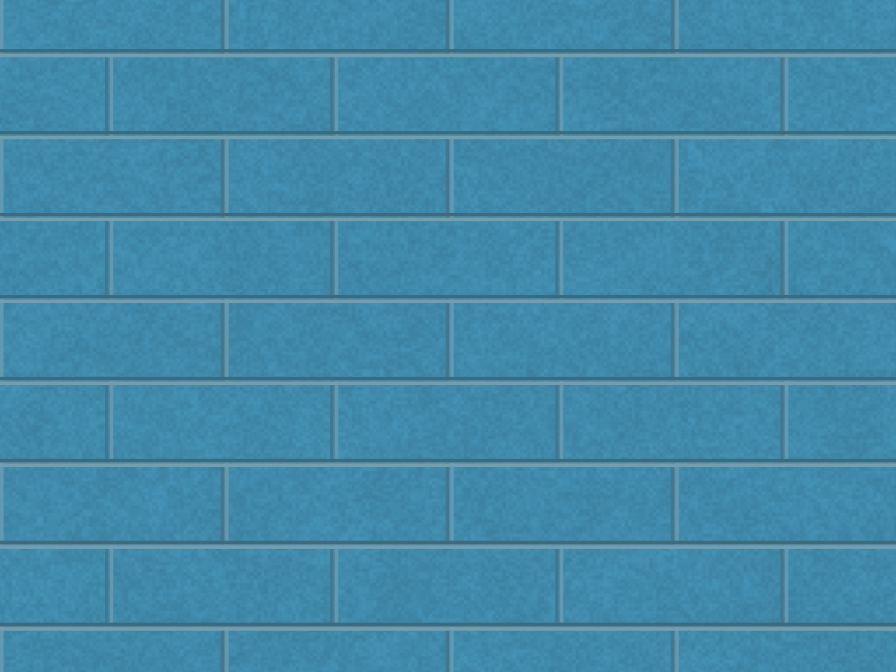
Reproduce this pattern procedurally as a Shadertoy shader.

```glsl
#define BRICK_SIZE vec2(0.3349, 0.1219)
#define TOP_ROW 0.0799
#define ROW_SHIFT 0.1632
#define LIT_WIDTH 0.0056
#define GROOVE_WIDTH 0.0016
#define SHADE_WIDTH 0.0054
#define GRAIN_CELLS 192.0
#define GRAIN_AMOUNT 0.085
#define GLAZE vec3(0.25, 0.54, 0.67)
#define GROOVE vec3(0.35, 0.52, 0.60)

float hash(vec2 p) {
    vec3 q = fract(vec3(p.xyx) * 0.1031);
    q += dot(q, q.yzx + 33.33);
    return fract((q.x + q.y) * q.z);
}

// Value noise; a small softness turns the lattice into square grains
float noise(vec2 p, float softness) {
    vec2 cell = floor(p);
    vec2 t = smoothstep(0.5 - softness, 0.5 + softness, fract(p));
    float low = mix(hash(cell), hash(cell + vec2(1, 0)), t.x);
    float high = mix(hash(cell + vec2(0, 1)), hash(cell + vec2(1, 1)), t.x);
    return mix(low, high, t.y);
}

// Antialiased coverage of the interval from a to b
float band(float x, float a, float b, float pixel) {
    return clamp((min(x, b - 0.5 * pixel) - max(a - 0.5 * pixel, x - pixel)) / pixel, 0.0, 1.0)
         * clamp((b - x) / pixel + 0.5, 0.0, 1.0)
         * clamp((x - a) / pixel + 0.5, 0.0, 1.0);
}

// Signed distance to the nearest joint in a repeating row
float toJoint(float x, float size) {
    return x - size * floor(x / size + 0.5);
}

// Shaded edge, groove and lit edge of one joint
vec3 addJoint(vec3 color, float d, vec3 shade, vec3 lit, float pixel) {
    color = mix(color, shade, band(d, -GROOVE_WIDTH - SHADE_WIDTH, -GROOVE_WIDTH, pixel));
    color = mix(color, GROOVE, band(d, -GROOVE_WIDTH, 0.0, pixel));
    return mix(color, lit, band(d, 0.0, LIT_WIDTH, pixel));
}

void mainImage(out vec4 fragColor, in vec2 fragCoord) {
    float pixel = 1.0 / iResolution.y;
    vec2 p = fragCoord * pixel;
    p.y = 1.0 - p.y;

    // Mottled glaze: square grains, small clumps and broad clouds
    vec2 grainPos = p * GRAIN_CELLS;
    float softness = clamp(0.5 * GRAIN_CELLS * pixel, 0.02, 0.5);
    float grain = 0.45 * noise(grainPos, softness)
                + 0.35 * noise(grainPos * 0.45 + 17.0, 0.3)
                + 0.20 * noise(grainPos * 0.09 + 41.0, 0.5);
    vec3 color = GLAZE * (1.0 + GRAIN_AMOUNT * 2.0 * (grain - 0.5));

    // Running bond: every other row is shifted
    float y = p.y - TOP_ROW;
    float row = floor(y / BRICK_SIZE.y);
    float x = p.x - ROW_SHIFT * mod(row + 1.0, 2.0);

    // Bevelled joints, horizontal over vertical
    color = addJoint(color, toJoint(x, BRICK_SIZE.x),
                     vec3(0.26, 0.47, 0.56), vec3(0.38, 0.60, 0.69), pixel);
    color = addJoint(color, toJoint(y, BRICK_SIZE.y),
                     vec3(0.24, 0.42, 0.49), vec3(0.45, 0.62, 0.69), pixel);

    fragColor = vec4(color, 1.0);
}
```
